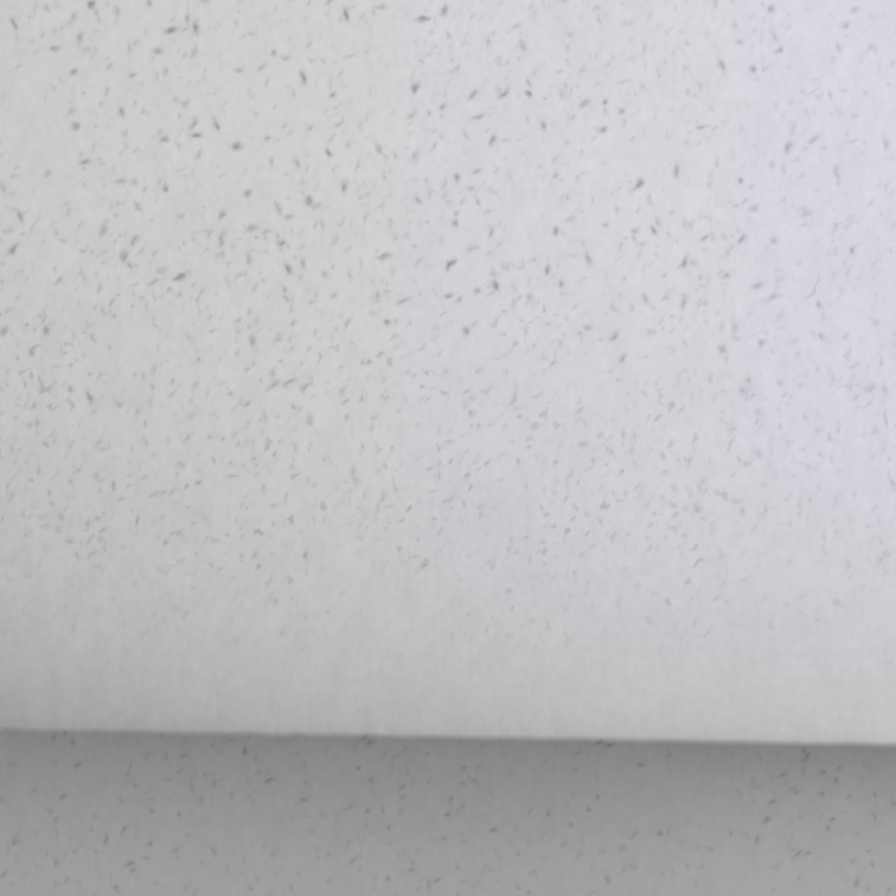
A Shadertoy shader for this texture:

```glsl
// A pale speckled wall above a shaded ledge, lit softly from the right.
// Smooth gradients give the light, warped jittered grids scatter flecks
// that shrink downward, and slanted gradient noise adds wisps and grain.

#define EDGE_LEFT 0.186
#define EDGE_SLOPE -0.017
#define EDGE_SOFT 0.0055
#define COARSE_CELLS 48.0
#define FINE_CELLS 72.0
#define LEDGE_CELLS 62.0
#define FLECK_DEPTH 0.21
#define WISP_DEPTH 0.095
#define GRAIN_DEPTH 0.020
#define MOTTLE_DEPTH 0.016
#define WARP 0.0045

vec2 hash2(vec2 p) {
    vec3 q = fract(vec3(p.xyx) * vec3(0.1031, 0.1030, 0.0973));
    q += dot(q, q.yzx + 33.33);
    return fract((q.xx + q.yz) * q.zy);
}

float gradientNoise(vec2 p) {
    vec2 i = floor(p), f = fract(p);
    vec2 u = f * f * f * (f * (f * 6.0 - 15.0) + 10.0);
    vec2 e = vec2(0.0, 1.0);
    float a = dot(hash2(i) * 2.0 - 1.0, f);
    float b = dot(hash2(i + e.yx) * 2.0 - 1.0, f - e.yx);
    float c = dot(hash2(i + e.xy) * 2.0 - 1.0, f - e.xy);
    float d = dot(hash2(i + e.yy) * 2.0 - 1.0, f - e.yy);
    return mix(mix(a, b, u.x), mix(c, d, u.x), u.y);
}

// Soft elongated flecks, one candidate per jittered cell.
float flecks(vec2 uv, float cells, float density, float seed) {
    vec2 p = uv * cells;
    vec2 home = floor(p);
    float cover = 0.0;
    for (int y = -1; y <= 1; y++)
    for (int x = -1; x <= 1; x++) {
        vec2 id = home + vec2(x, y);
        vec2 place = hash2(id + seed);
        vec2 look = hash2(id + seed + 71.7);
        vec2 kind = hash2(id + seed + 153.1);
        float cluster = gradientNoise(id / cells * 13.0 + seed);
        float present = step(kind.x, density + 0.7 * cluster);
        float angle = mix(0.1, 2.1, look.x);
        vec2 axis = vec2(cos(angle), sin(angle));
        vec2 d = p - id - place;
        vec2 size = vec2(mix(0.17, 0.36, look.y), mix(0.12, 0.17, kind.y));
        vec2 q = vec2(dot(d, axis), dot(d, vec2(-axis.y, axis.x))) / size;
        float strength = mix(0.25, 1.0, kind.y * kind.y);
        cover = max(cover, present * strength * exp(-dot(q, q)));
    }
    return cover;
}

// Broken slanted strokes: the low side of stretched noise.
float wisps(vec2 uv) {
    vec2 p = vec2(0.88 * uv.x - 0.47 * uv.y, 0.47 * uv.x + 0.88 * uv.y);
    float n = gradientNoise(p * vec2(105.0, 68.0) + 5.0);
    return smoothstep(0.16, 0.52, n);
}

// Wall brightness: dim at lower left, brightest along the right.
vec3 wallLight(vec2 uv, float height) {
    float lift = 1.0 - exp(-height * 4.8);
    float base = mix(0.620, 0.755, pow(uv.x, 0.8));
    float top = mix(0.795, 0.852, smoothstep(-0.15, 1.0, uv.x));
    float light = mix(base, top, lift);
    light -= 0.03 * exp(-height * 80.0);
    light += 0.008 * gradientNoise(uv * 5.0);
    float violet = smoothstep(0.30, 1.15, uv.x) * smoothstep(0.02, 0.35, height);
    vec3 tint = mix(vec3(0.001, 0.0, 0.010), vec3(0.0, -0.008, 0.030), violet);
    return light + tint;
}

// Ledge brightness: darkest in the contact shade just below the edge.
vec3 ledgeLight(vec2 uv, float depth) {
    float light = mix(0.545, 0.620, smoothstep(0.0, 0.18, depth));
    light -= 0.045 * exp(-depth * 45.0);
    light += 0.030 * smoothstep(0.5, 1.0, uv.x) * smoothstep(0.0, 0.08, depth);
    return light + vec3(0.004, 0.0, 0.002);
}

void mainImage(out vec4 fragColor, in vec2 fragCoord) {
    vec2 uv = fragCoord / iResolution.xy;
    float edge = EDGE_LEFT + EDGE_SLOPE * uv.x
               + 0.0016 * gradientNoise(vec2(uv.x * 26.0, 3.5));
    float height = uv.y - edge;
    float wall = smoothstep(-EDGE_SOFT, EDGE_SOFT, height);

    vec3 color = mix(ledgeLight(uv, max(-height, 0.0)),
                     wallLight(uv, max(height, 0.0)), wall);

    // Bend the grids so that the flecks come out ragged.
    vec2 bent = uv + WARP * vec2(gradientNoise(uv * 95.0),
                                 gradientNoise(uv * 95.0 + 37.3));

    // Large flecks dominate the top, small ones and wisps the middle.
    float coarse = flecks(bent, COARSE_CELLS, 0.34, 11.0)
                 * smoothstep(0.28, 0.75, uv.y);
    float fine = flecks(bent, FINE_CELLS, 0.42, 37.0)
               * smoothstep(0.22, 0.50, uv.y) * mix(0.66, 0.32, uv.y);
    float ledge = flecks(bent, LEDGE_CELLS, 0.38, 83.0) * 0.42;
    float fade = mix(1.0, 0.65, smoothstep(0.6, 1.0, uv.x));
    color -= FLECK_DEPTH * mix(ledge, max(coarse, fine) * fade, wall);

    float patchy = smoothstep(-0.4, 0.4, gradientNoise(uv * 11.0 + 3.0));
    float reach = smoothstep(0.17, 0.42, uv.y) * mix(1.0, 0.6, smoothstep(0.45, 0.9, uv.y));
    color -= WISP_DEPTH * wisps(bent) * patchy * mix(0.35, reach, wall);

    // Faint uneven patches, slightly taller than wide.
    float mottle = gradientNoise(uv * vec2(60.0, 44.0) + 7.0)
                 + gradientNoise(uv * vec2(30.0, 15.0) + 41.0);
    color += MOTTLE_DEPTH * mottle * mix(0.6, 1.0, wall);

    // Fine grain, like brushed plaster.
    float grain = gradientNoise(uv * vec2(140.0, 90.0) + 19.0);
    color += GRAIN_DEPTH * grain * mix(0.8, 1.0, wall);

    fragColor = vec4(clamp(color, 0.0, 1.0), 1.0);
}
```
